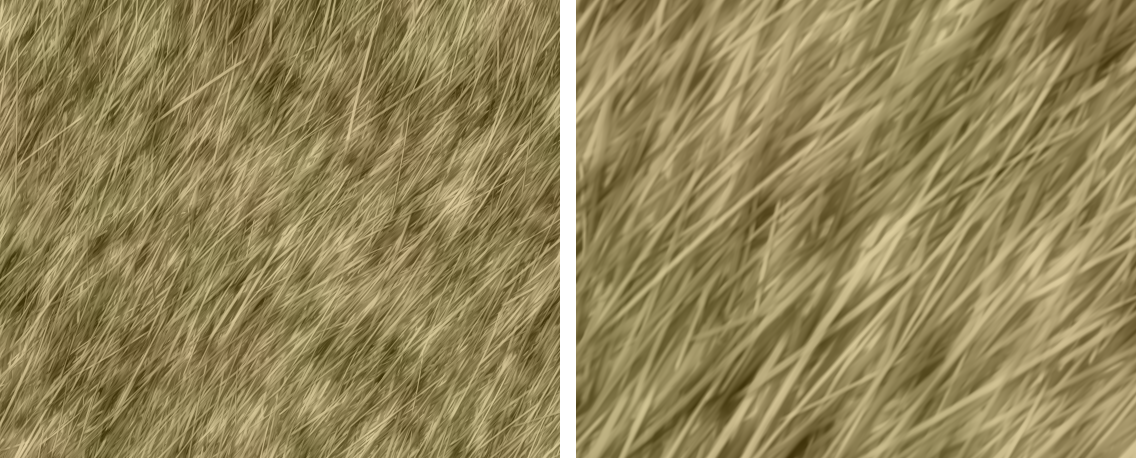
Left: the whole. Right: its middle third, enlarged.
Write a Shadertoy shader that draws this texture.

```glsl
#define LAYERS 28
#define SOFTNESS 0.0018
#define OPACITY 0.82
#define SHADOW 0.27
#define LEAN_SPREAD 0.20
#define CONTRAST 1.0
#define CLUMPING 0.44
#define MEAN_TONE 0.57
#define DARK_STRAW vec3(0.335, 0.283, 0.117)
#define PALE_STRAW vec3(0.755, 0.695, 0.515)

vec4 hash4(vec3 p) {
    vec4 h = fract(p.xyzx * vec4(0.1031, 0.1030, 0.0973, 0.1099));
    h += dot(h, h.wzxy + 33.33);
    return fract((h.xxyz + h.yzzw) * h.zywx);
}

float noise(vec2 p) {
    vec2 i = floor(p), f = fract(p);
    f = f * f * (3.0 - 2.0 * f);
    float low = mix(hash4(vec3(i, 7.0)).x, hash4(vec3(i + vec2(1, 0), 7.0)).x, f.x);
    float high = mix(hash4(vec3(i + vec2(0, 1), 7.0)).x, hash4(vec3(i + 1.0, 7.0)).x, f.x);
    return mix(low, high, f.y);
}

// Prevailing angle of the grass: steep at the top, flattened right of centre
float lean(vec2 p) {
    vec2 d = p - vec2(0.85, 0.48);
    return 1.04 + 0.22 * smoothstep(0.5, 1.0, p.y)
         - 0.30 * exp(-7.0 * dot(d, d)) + 0.18 * (noise(p * 4.0) - 0.5);
}

// Coordinates along and across a direction
vec2 turned(vec2 p, float angle) {
    vec2 along = vec2(cos(angle), sin(angle));
    return vec2(dot(p, along), dot(p, vec2(-along.y, along.x)));
}

float band(float x, float halfWidth) {
    return 1.0 - smoothstep(max(halfWidth - SOFTNESS, 0.0), halfWidth + SOFTNESS, abs(x));
}

// Paints one layer of tapered blades, with a thin shadow under each
float paintBlades(float tone, vec2 p, float angle, vec2 cell, vec2 toneRange, float seed) {
    vec2 q = turned(p, angle);
    vec2 home = floor(q / cell);
    for (int j = -1; j <= 1; j++)
    for (int i = -1; i <= 1; i++) {
        vec2 id = home + vec2(i, j);
        vec4 place = hash4(vec3(id, seed));
        vec4 look = hash4(vec3(id, seed + 51.7));
        vec2 centre = (id + place.xy) * cell;

        // Keep blades that agree with the local lean
        float misfit = (angle - lean(turned(centre, -angle))) / LEAN_SPREAD;
        if (look.x > exp(-misfit * misfit)) continue;

        vec2 d = q - centre;
        float reach = cell.x * mix(0.5, 1.0, place.w);
        float s = d.x / reach;
        d.y -= (place.z - 0.5) * 1.3 * cell.y * s + 0.15 * cell.y * (look.w - 0.5) * s * s;
        float ends = smoothstep(0.0, 0.45, 1.0 - s * s);
        float halfWidth = mix(0.0011, 0.0031, look.y * look.y) * mix(0.6, 1.0, ends);

        tone -= SHADOW * ends * band(d.y + 1.8 * halfWidth, halfWidth) * tone;
        float bladeTone = mix(toneRange.x, toneRange.y, look.z) + 0.06 * d.y / halfWidth;
        tone = mix(tone, bladeTone, OPACITY * ends * band(d.y, halfWidth));
    }
    return tone;
}

// Light and shade from broad drifts down to dark gaps between tufts
float clumps(vec2 p) {
    vec2 bent = p + 0.025 * vec2(noise(p * 7.0), noise(p * 7.0 + 31.0));
    vec2 steep = turned(bent, 1.12);
    vec2 flatter = turned(bent, 0.85);
    return 0.55 * noise(p * 5.0 + 9.0)
         + 0.75 * noise(steep * vec2(9.0, 21.0) + 3.0)
         + 0.80 * noise(steep * vec2(17.0, 42.0) + 60.0)
         + 0.75 * noise(flatter * vec2(20.0, 50.0) + 90.0)
         + 0.60 * noise(steep * vec2(28.0, 85.0) + 120.0) - 1.725;
}

void mainImage(out vec4 fragColor, in vec2 fragCoord) {
    vec2 p = fragCoord / iResolution.y;

    // Dim, streaky undergrowth
    float tone = 0.05 + 0.7 * noise(turned(p, 1.05) * vec2(16.0, 75.0) + 40.0);

    // Short mixed blades first, long pale stalks on top
    for (int k = 0; k < LAYERS; k++) {
        float height = float(k) / float(LAYERS - 1);
        float growth = height * height * height;
        float angle = mix(0.60, 1.45, fract(float(k) * 0.618 + 0.2));
        vec2 cell = mix(vec2(0.034, 0.013), vec2(0.21, 0.070), growth);
        vec2 toneRange = mix(vec2(-0.05, 0.98), vec2(0.5, 1.2), growth);
        tone = paintBlades(tone, p, angle, cell, toneRange, float(k) * 3.7 + 1.0);
    }

    // Pale stalks rise clear of the shade
    float shaded = 1.0 - 0.4 * smoothstep(0.65, 1.0, tone);
    tone = MEAN_TONE + CONTRAST * (tone - 0.5) + CLUMPING * clumps(p) * shaded;
    tone = clamp(tone, -0.2, 1.3);

    // Straw colours with faint olive and tan patches
    vec3 color = mix(DARK_STRAW, PALE_STRAW, tone);
    color += vec3(0.022, -0.008, 0.012) * (noise(p * 9.0 + 20.0) - 0.5);
    fragColor = vec4(color, 1.0);
}
```
